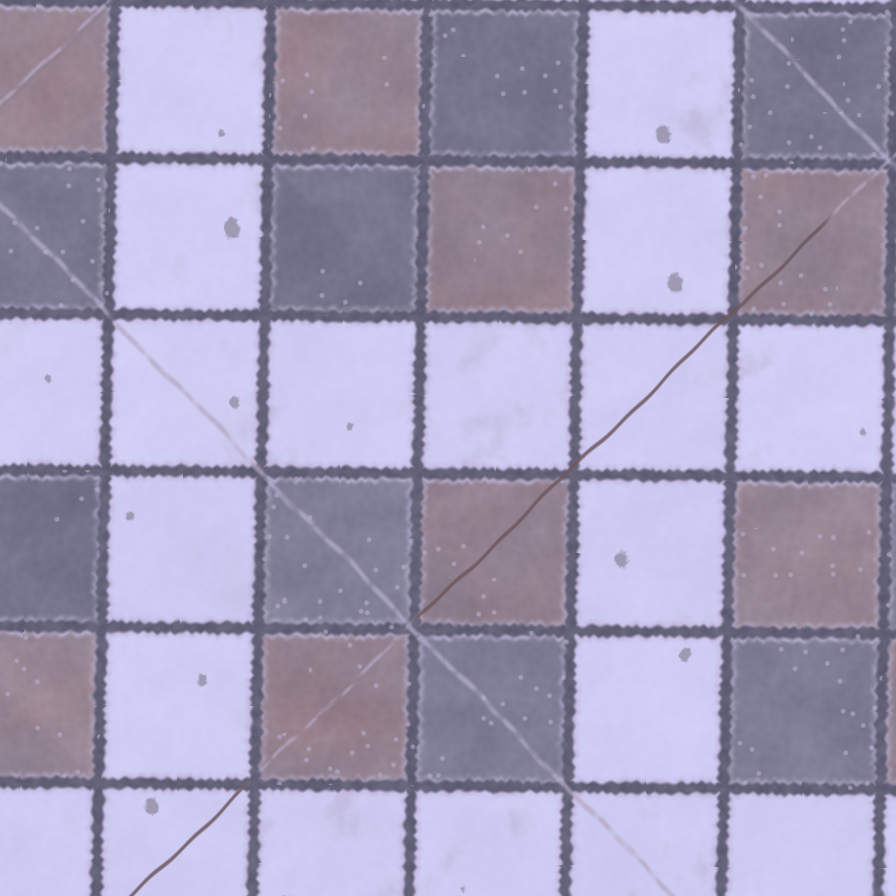
This texture is drawn by a WebGL 2 fragment shader. Its source:

```glsl
#version 300 es
precision highp float;

uniform vec2 u_resolution;
out vec4 fragColor;

const float PITCH = 0.1745;
const float GROUT_HALF = 0.034;
const vec3 LILAC = vec3(0.81, 0.80, 0.955);
const vec3 SLATE = vec3(0.485, 0.475, 0.575);
const vec3 CLAY = vec3(0.59, 0.52, 0.575);
const vec3 GROUT = vec3(0.385, 0.38, 0.465);
const vec3 WORN = vec3(0.72, 0.69, 0.81);
const vec3 PINK = vec3(0.75, 0.68, 0.83);
const vec3 STAIN = vec3(0.70, 0.65, 0.74);
const vec3 SPOT = vec3(0.52, 0.49, 0.56);
const vec3 THREAD = vec3(0.43, 0.34, 0.36);

vec2 hash2(vec2 p) {
  vec3 q = fract(p.xyx * vec3(0.1031, 0.1030, 0.0973));
  q += dot(q, q.yzx + 33.33);
  return fract((q.xx + q.yz) * q.zy);
}

// Distance to the nearest scattered point
float cellular(vec2 p) {
  vec2 cell = floor(p), f = fract(p);
  float nearest = 2.0;
  for (int y = -1; y <= 1; y++)
    for (int x = -1; x <= 1; x++) {
      vec2 o = vec2(x, y);
      nearest = min(nearest, length(o + hash2(cell + o) - f));
    }
  return nearest;
}

// Layered, warped sines, about -1 to 1
float waves(vec2 p) {
  float sum = 0.0, amp = 0.5;
  for (int i = 0; i < 5; i++) {
    sum += amp * sin(p.x + 1.7 * sin(p.y)) * cos(p.y * 0.9 + sin(p.x * 0.7));
    p = mat2(1.44, 1.22, -1.22, 1.44) * p + 2.3;
    amp *= 0.62;
  }
  return sum;
}

// Serrated offset along a tile edge
float ragged(float t, float seed) {
  return 0.006 * sin(t * 88.0 + 3.0 * sin(t * 9.0 + seed))
       + 0.004 * sin(t * 47.0 + seed * 5.0) + 0.004 * sin(t * 13.0 + seed * 2.0);
}

float span(float t, float a, float b) {
  return smoothstep(a - 0.06, a + 0.06, t) * (1.0 - smoothstep(b - 0.06, b + 0.06, t));
}

float stroke(float dist, float halfWidth, float soft) {
  return 1.0 - smoothstep(halfWidth - soft, halfWidth + soft, abs(dist));
}

// Slightly skewed tile grid, rows counted from the top
vec2 toGrid(vec2 uv) {
  float down = 1.0 - uv.y;
  return vec2(uv.x + 0.0206 * down - 0.128, down - 0.0085 * uv.x - 0.0007) / PITCH;
}

// Plain bands around two by two checkers: x = dark, y = clay
vec2 tileKind(vec2 id) {
  vec2 place = mod(id, 3.0), group = floor(id / 3.0);
  float dark = (place.x < 0.5 || place.y > 1.5) ? 0.0 : 1.0;
  return vec2(dark, mod(dot(group + place, vec2(1.0)), 2.0));
}

// Face of one tile with mottling, stains and spots
vec3 tileFace(vec2 g, vec2 id, vec2 f, vec2 kind) {
  vec2 h = hash2(id + 17.0), k = hash2(id + 71.0);
  float mottle = waves(g * 5.0 + id * 3.0), grain = cellular(g * 16.0) - 0.5;
  vec3 dark = mix(SLATE, CLAY, kind.y) + 0.06 * (h.x - 0.5) + 0.035 * mottle + 0.025 * grain;
  dark += 0.012 * sign(f.x - f.y) * (h.y - 0.5);
  dark += kind.y * vec3(0.02, -0.004, -0.015) * waves(g * 2.5 + 4.0);
  vec3 light = LILAC + 0.015 * (h.x - 0.5) + 0.014 * mottle + 0.012 * grain;
  light = mix(light, STAIN, 0.4 * h.y * smoothstep(0.25, 0.9, waves(g * 4.0 + 9.0)));
  float radius = mix(0.018, 0.065, pow(k.y, 3.0));
  float blot = length((f - (h - 0.5) * 0.75) * vec2(1.15, 0.9)) + 0.016 * waves(g * 40.0);
  light = mix(light, SPOT, 0.65 * smoothstep(radius + 0.012, radius - 0.012, blot) * step(0.25, k.x));
  return mix(light, dark, kind.x);
}

// Long scratches crossing the tiles on both diagonals
vec3 addScratches(vec3 color, vec2 g, float dark, float soft) {
  float wobble = 0.012 * sin(g.x * 7.0) + 0.006 * sin(g.x * 23.0);
  float falling = mod(g.x - g.y + 5.0, 6.0) - 3.0 + wobble;
  float rising = mod(g.x + g.y + 3.05, 6.0) - 3.0 + wobble;
  float broken = smoothstep(0.75, 0.3, cellular(g * 9.0));
  vec3 pale = mix(STAIN, WORN, dark);
  color = mix(color, pale, stroke(falling, 0.022, soft + 0.015) * (0.25 + 0.45 * broken));
  float isMain = step(3.0, g.x + g.y);
  float thread = isMain * (span(g.x, 0.15, 0.95) + span(g.x, 2.0, 4.6));
  color = mix(color, pale, stroke(rising, 0.016, soft + 0.01) * (1.0 - thread) * 0.6 * broken);
  color = mix(color, SPOT, stroke(rising - 0.035, 0.012, soft + 0.01) * (1.0 - isMain) * 0.4);
  return mix(color, THREAD, stroke(rising, 0.016, soft + 0.006) * thread * 0.85);
}

void main() {
  vec2 g = toGrid(gl_FragCoord.xy / u_resolution);
  float soft = 0.7 / (u_resolution.y * PITCH);
  vec2 id = floor(g), f = fract(g) - 0.5;
  vec2 kind = tileKind(id);

  // Rough tile outline and worn rim
  vec2 seed = hash2(id + 0.3 * sign(f)) * 6.0;
  vec2 edge = 0.5 - abs(f) + vec2(ragged(g.y, seed.x), ragged(g.x, seed.y));
  float inset = min(edge.x, edge.y) - GROUT_HALF;
  float chips = smoothstep(0.7, 0.2, cellular(g * 13.0 + 5.0));
  float topRim = step(f.y, 0.0) * smoothstep(0.045, 0.01, edge.y - GROUT_HALF);
  float rim = smoothstep(0.05, 0.005, inset) * (0.2 + 0.4 * chips);

  vec3 face = tileFace(g, id, f, kind);
  face = mix(face, mix(PINK, WORN, kind.x), max(rim, topRim * kind.x * (0.35 + 0.5 * chips)));
  vec3 joint = GROUT + 0.03 * waves(g * 22.0) + 0.05 * (cellular(g * 15.0) - 0.45);
  vec3 color = mix(joint, face, smoothstep(-0.011 - soft, 0.011 + soft, inset));

  // Loose pale flecks
  float fleck = smoothstep(0.13, 0.05, cellular(g * 6.0 + 31.0)) * step(0.7, hash2(floor(g * 3.0)).x);
  color = mix(color, WORN, 0.6 * fleck * kind.x);
  fragColor = vec4(addScratches(color, g, kind.x, soft), 1.0);
}
```
